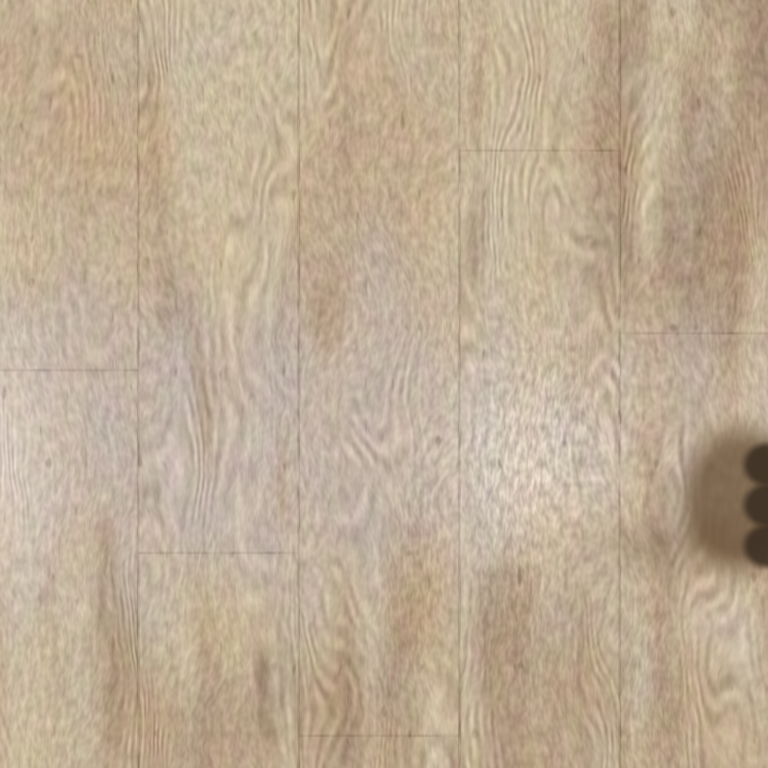
Write a WebGL 2 fragment shader that draws this texture.

```glsl
#version 300 es
precision highp float;
// Pale oak floor planks with embossed grain, a soft window glare and a shadow at the right edge.

#define PLANK_WIDTH 0.209
#define GRAIN_RINGS 9.0
#define GRAIN_DEPTH 0.068
#define PORE_DEPTH 0.15
#define SEAM_DEPTH 0.13
#define TAN vec3(0.755, 0.665, 0.555)
#define CREAM vec3(0.785, 0.725, 0.620)
#define GREY vec3(0.760, 0.705, 0.660)
#define BROWN vec3(0.655, 0.560, 0.470)
#define LIGHT vec3(0.865, 0.815, 0.755)
#define SHADOW vec3(0.440, 0.345, 0.250)

uniform vec2 u_resolution;
out vec4 fragColor;

vec2 hash2(vec2 p) {
    vec3 q = fract(p.xyx * vec3(0.1031, 0.1030, 0.0973));
    q += dot(q, q.yzx + 33.33);
    return fract((q.xx + q.yz) * q.zy);
}

// Gradient noise, about -0.7 to 0.7
float noise(vec2 p) {
    vec2 i = floor(p), f = p - i;
    vec2 w = f * f * f * (f * (f * 6.0 - 15.0) + 10.0);
    vec4 d;
    for (int k = 0; k < 4; k++) {
        vec2 corner = vec2(k & 1, k >> 1);
        float angle = 6.2832 * hash2(i + corner + 200.0).x;
        d[k] = dot(vec2(cos(angle), sin(angle)), f - corner);
    }
    return mix(mix(d.x, d.y, w.x), mix(d.z, d.w, w.x), w.y);
}

float blob(vec2 p, vec2 center, vec2 radius) {
    vec2 q = (p - center) / radius;
    return exp(-dot(q, q));
}

// Broad stains and lighting of the floor
vec3 floorTone(vec2 p, float plank) {
    float broad = noise(p * vec2(5.0, 2.5) + 7.0) + 0.5 * noise(p * vec2(13.0, 6.0));
    float streak = noise(p * vec2(17.0, 2.6) + plank * 9.0) + 0.5 * noise(p * vec2(34.0, 7.0));
    vec3 color = mix(TAN, CREAM, smoothstep(-0.35, 0.4, broad - 0.6 * streak));
    color = mix(color, CREAM, 0.6 * blob(p, vec2(0.66, 0.72), vec2(0.10, 0.3)));

    float band = smoothstep(0.18, 0.38, p.y + 0.1 * broad) * (1.0 - smoothstep(0.46, 0.72, p.y + 0.1 * broad));
    color = mix(color, GREY, 0.9 * band * (1.0 - 0.5 * smoothstep(0.5, 0.8, p.x)));

    float worn = smoothstep(0.70, 0.86, p.x) * smoothstep(0.48, 0.72, p.y);
    worn += 0.6 * (1.0 - smoothstep(0.08, 0.32, p.y)) * smoothstep(0.0, 0.25, p.x);
    color = mix(color, BROWN, clamp(worn * (0.65 + 1.3 * streak), 0.0, 1.0));
    color = mix(color, BROWN, 0.5 * smoothstep(0.2, 0.6, streak));

    float glare = 0.75 * blob(p, vec2(0.68, 0.40), vec2(0.10, 0.11));
    glare += 0.75 * blob(p, vec2(0.0, 0.40), vec2(0.08, 0.18));
    glare += 0.4 * blob(p, vec2(0.91, 0.19), vec2(0.05, 0.05));
    return mix(color, LIGHT, clamp(glare, 0.0, 1.0));
}

// Growth rings as contours of a stretched height field, with short pores between
float grainRelief(vec2 p, float plank) {
    vec2 q = p + vec2(0.004 * noise(p * vec2(30.0, 22.0)), plank * 3.7);
    float height = noise(q * vec2(9.0, 2.4)) + 0.22 * noise(q * vec2(21.0, 8.0));
    float phase = GRAIN_RINGS * height + 48.0 * q.x;
    float rings = sin(6.2832 * phase);
    rings *= 1.0 - smoothstep(0.3, 0.7, fwidth(phase));
    float figured = smoothstep(-0.15, 0.35, noise(q * vec2(8.0, 3.0) + 31.0));
    float broken = smoothstep(-0.45, 0.3, noise(q * vec2(75.0, 24.0)));

    float slant = 0.03 * noise(q * vec2(6.0, 5.0));
    vec2 s = q + vec2(slant, 0.0);
    float pores = noise(s * vec2(130.0, 48.0)) + 0.7 * noise(s * vec2(230.0, 105.0) + 5.0);
    return GRAIN_DEPTH * rings * figured * broken + PORE_DEPTH * pores * (0.62 - 0.25 * figured);
}

// Fine dark line, broken along its length
float seamLine(float dist, float along) {
    float pixel = 1.0 / u_resolution.y;
    float line = 1.0 - smoothstep(0.0006, 0.0016 + pixel, abs(dist));
    return line * (0.6 + 0.8 * noise(vec2(along * 30.0, 3.0)));
}

void main() {
    vec2 p = gl_FragCoord.xy / u_resolution;
    float across = (p.x - 0.18) / PLANK_WIDTH;
    float plank = floor(across) + 2.0;
    vec3 color = floorTone(p, plank);

    // Relief, strongest under the glare, and faint colour mottling
    float shine = 1.0 + 0.7 * blob(p, vec2(0.70, 0.40), vec2(0.14, 0.14));
    color += grainRelief(p, plank) * shine * vec3(1.0, 0.99, 0.94);
    color += 0.022 * noise(p * vec2(38.0, 24.0)) * vec3(0.6, -0.7, 0.8);
    color += 0.035 * noise(p * vec2(15.0, 8.0) + 50.0) * vec3(0.7, 0.1, -0.8);

    // Sparse dark flecks
    float fleck = smoothstep(0.38, 0.6, noise(p * vec2(85.0, 34.0) + 90.0));
    color -= 0.09 * fleck;

    // Long seams and staggered end joints
    float seam = seamLine((fract(across + 0.5) - 0.5) * PLANK_WIDTH, p.y);
    float joint = fract(0.518 + 0.762 * (plank - 1.0));
    seam += 0.6 * seamLine(p.y - joint, p.x);
    color -= SEAM_DEPTH * seam;

    // Soft shadow and the dark lobes inside it
    float shade = 0.8 * smoothstep(0.25, 0.7, blob(p, vec2(0.965, 0.350), vec2(0.085, 0.105)));
    shade += 0.3 * blob(p, vec2(0.86, 0.29), vec2(0.09, 0.035));
    color = mix(color, SHADOW, clamp(shade, 0.0, 0.9));
    for (int i = 0; i < 3; i++) {
        vec2 center = vec2(1.0, 0.395 - 0.053 * float(i));
        float lobe = smoothstep(0.3, 0.65, blob(p, center, vec2(0.036, 0.032)));
        color = mix(color, SHADOW * 0.5, 0.85 * lobe);
    }
    fragColor = vec4(clamp(color, 0.0, 1.0), 1.0);
}
```
